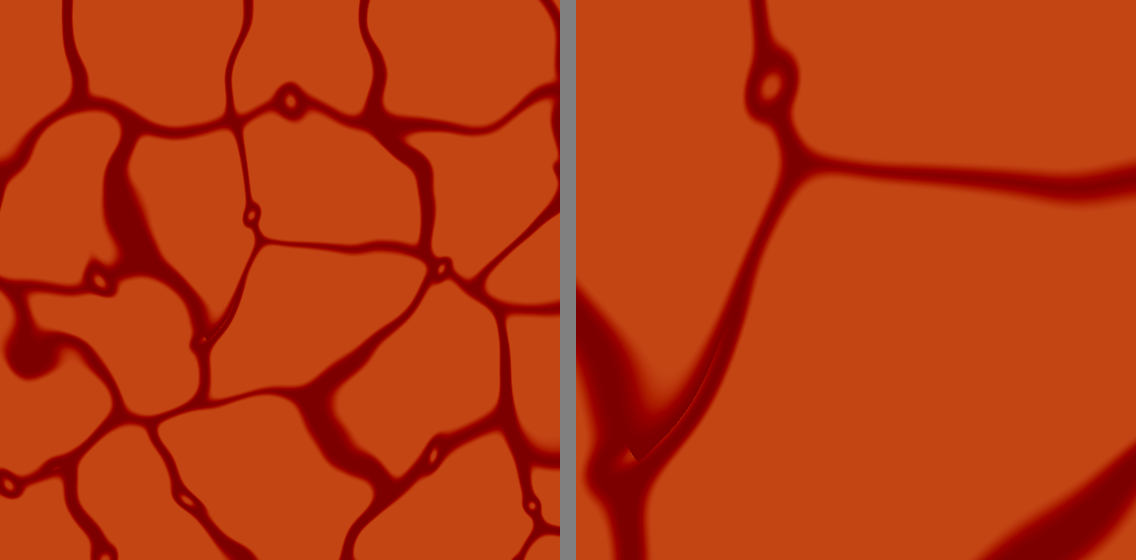
Left, the full canvas; right, a detail of the centre.
Reproduce this texture procedurally as a Shadertoy shader.

```glsl
const vec3 CLAY = vec3(0.765, 0.27, 0.08);
const vec3 ABSORPTION = vec3(0.275, 0.48, 0.27);
const vec2 CELL_SIZE = vec2(1.0, 1.2);
const float CELLS_ACROSS = 4.0;

vec2 hash22(vec2 p) {
    vec3 q = fract(p.xyx * vec3(0.1031, 0.1030, 0.0973));
    q += dot(q, q.yzx + 33.33);
    return fract((q.xx + q.yz) * q.zy);
}

// Two independent channels of smooth value noise
vec2 noise22(vec2 p) {
    vec2 id = floor(p);
    vec2 f = fract(p);
    vec2 u = f * f * f * (f * (f * 6.0 - 15.0) + 10.0);
    vec2 low = mix(hash22(id), hash22(id + vec2(1.0, 0.0)), u.x);
    vec2 high = mix(hash22(id + vec2(0.0, 1.0)), hash22(id + 1.0), u.x);
    return mix(low, high, u.y);
}

vec2 cellSite(vec2 id, float jitter) {
    return (id + 0.5 + jitter * (hash22(id + 71.0) - 0.5)) * CELL_SIZE;
}

vec2 nearestCell(vec2 p, float jitter) {
    vec2 base = floor(p / CELL_SIZE);
    vec2 nearest = base;
    float best = 1e5;
    for (int y = -2; y <= 2; y++)
    for (int x = -2; x <= 2; x++) {
        vec2 id = base + vec2(x, y);
        vec2 offset = cellSite(id, jitter) - p;
        float d = dot(offset, offset);
        if (d < best) {
            best = d;
            nearest = id;
        }
    }
    return nearest;
}

// Darkness of the cracks: upright ones are crisp, level ones are soft
float crackShade(vec2 p, float jitter, float swell, float blend) {
    vec2 home = nearestCell(p, jitter);
    vec2 homeOffset = cellSite(home, jitter) - p;
    float total = 0.0;
    float hole = 0.0;
    for (int y = -2; y <= 2; y++)
    for (int x = -2; x <= 2; x++) {
        if (x == 0 && y == 0) continue;
        vec2 id = home + vec2(x, y);
        vec2 offset = cellSite(id, jitter) - p;
        vec2 normal = normalize(offset - homeOffset);
        vec2 middle = 0.5 * (offset + homeOffset);
        float level = normal.y * normal.y;
        float core = mix(0.026, -0.004, level) + swell;
        float softness = mix(0.042, 0.082, level);
        float border = (dot(middle, normal) - core) / softness;
        total += exp(-blend * border);

        // Some cracks open into a ring around a small islet
        vec2 pick = hash22(home + id + 19.0);
        if (pick.x < 0.38) {
            vec2 tilted = vec2(middle.x + (pick.y - 0.5) * middle.y, middle.y);
            float reach = length(tilted * vec2(1.15, 0.95));
            total += exp(-blend * (reach - 0.075) / 0.045);
            hole = max(hole, 1.0 - smoothstep(0.015, 0.075, reach));
        }
    }
    float field = -log(total) / blend;
    float shade = 1.0 - smoothstep(0.0, 1.0, field);
    return shade * (1.0 - 0.93 * hole);
}

void mainImage(out vec4 fragColor, in vec2 fragCoord) {
    vec2 uv = fragCoord / iResolution.y;
    vec2 p = uv * CELLS_ACROSS + vec2(5.3, 8.7);

    // Bend the cracks and vary their width
    vec2 broad = noise22(p * 1.5 + 3.0) - 0.5;
    vec2 fine = noise22(p * 3.1 + 40.0) - 0.5;
    vec2 bent = p + 0.46 * broad + 0.10 * fine;
    float swell = 0.045 * (noise22(p * 1.7 + 90.0).x - 0.5);

    float shade = crackShade(bent, 0.72, swell, 1.4);
    vec3 color = max(CLAY - ABSORPTION * shade, 0.0);
    fragColor = vec4(color, 1.0);
}
```
